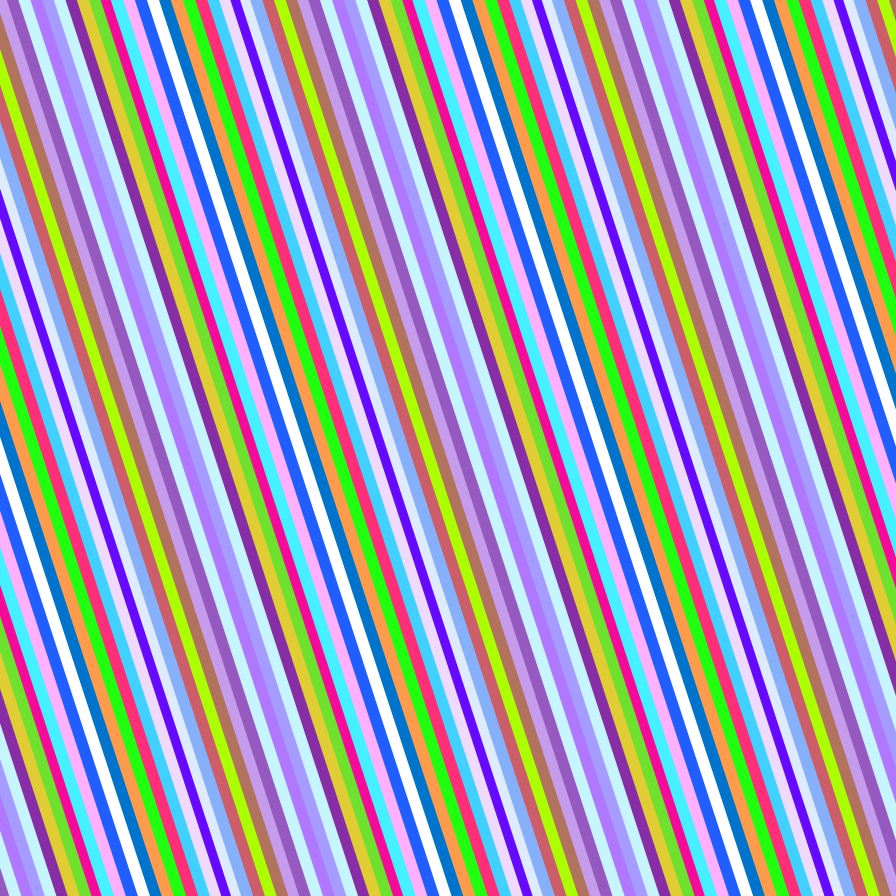
This pattern is drawn by a WebGL 1 fragment shader. Its source:

```glsl
precision highp float;

uniform vec2 u_resolution;

const int BAND_COUNT = 26;
const float TOTAL_WEIGHT = 387.0; // sum of all band weights
const float PERIOD = 0.3366;      // horizontal repeat
const float SLANT = 0.3265;       // horizontal drift per unit of height
const float START = 0.2314;       // first band at the top edge

// Each band holds its colour in rgb and its relative width in a.
void fillBands(out vec4 bands[BAND_COUNT]) {
  bands[0] = vec4(0.25, 0.82, 1.00, 15.0);
  bands[1] = vec4(0.94, 0.85, 1.00, 14.5);
  bands[2] = vec4(0.40, 0.04, 1.00, 12.5);
  bands[3] = vec4(0.87, 0.92, 1.00, 13.0);
  bands[4] = vec4(0.53, 0.69, 0.98, 15.5);
  bands[5] = vec4(0.80, 0.37, 0.41, 15.0);
  bands[6] = vec4(0.67, 1.00, 0.00, 15.0);
  bands[7] = vec4(0.70, 0.45, 0.37, 15.0);
  bands[8] = vec4(0.77, 0.61, 0.92, 14.0);
  bands[9] = vec4(0.59, 0.35, 0.75, 15.0);
  bands[10] = vec4(0.78, 0.96, 1.00, 15.5);
  bands[11] = vec4(0.69, 0.47, 1.00, 15.0);
  bands[12] = vec4(0.65, 0.61, 1.00, 15.0);
  bands[13] = vec4(0.78, 0.96, 1.00, 15.0);
  bands[14] = vec4(0.53, 0.18, 0.65, 14.5);
  bands[15] = vec4(0.88, 0.80, 0.20, 15.5);
  bands[16] = vec4(0.43, 0.88, 0.18, 15.0);
  bands[17] = vec4(0.96, 0.04, 0.60, 13.0);
  bands[18] = vec4(0.27, 0.94, 1.00, 16.0);
  bands[19] = vec4(1.00, 0.69, 1.00, 15.0);
  bands[20] = vec4(0.13, 0.37, 1.00, 15.5);
  bands[21] = vec4(1.00, 1.00, 1.00, 15.5);
  bands[22] = vec4(0.00, 0.45, 0.80, 15.0);
  bands[23] = vec4(1.00, 0.61, 0.30, 15.5);
  bands[24] = vec4(0.12, 1.00, 0.06, 16.0);
  bands[25] = vec4(1.00, 0.18, 0.47, 15.5);
}

// Position across the slanted bands, counted in repeats.
float slantedPhase(vec2 uv, float slant, float start, float period) {
  return (uv.x - slant * (1.0 - uv.y) - start) / period;
}

// Linear ramp from 0 to 1 just after an edge.
float edgeRamp(float position, float edge, float softness) {
  return clamp((position - edge) / softness, 0.0, 1.0);
}

// Lays the bands over each other in order; the last one wraps to the first.
vec3 stripeColor(float phase, float softness) {
  vec4 bands[BAND_COUNT];
  fillBands(bands);

  // Half the softness centres each ramp on its edge.
  float position = fract(phase + 0.5 * softness);
  vec3 color = bands[BAND_COUNT - 1].rgb;
  float edge = 0.0;
  for (int i = 0; i < BAND_COUNT; i++) {
    color = mix(color, bands[i].rgb, edgeRamp(position, edge, softness));
    edge += bands[i].a / TOTAL_WEIGHT;
  }
  return color;
}

void main() {
  vec2 uv = gl_FragCoord.xy / u_resolution;
  float softness = 1.0 / (u_resolution.x * PERIOD);
  float phase = slantedPhase(uv, SLANT, START, PERIOD);
  gl_FragColor = vec4(stripeColor(phase, softness), 1.0);
}
```
